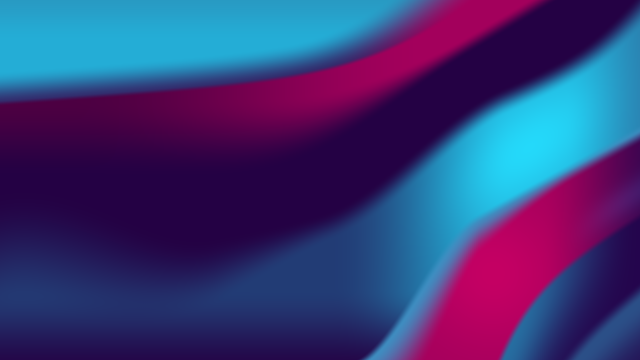
Write a Shadertoy shader that draws this background.

```glsl
// Flowing silk-like ribbons of cyan, magenta and deep violet sweeping up to the right.
// Each fold is a height curve over x; the distance to it drives soft layered gradients,
// painted from the back folds to the front ones.

// Line that turns smoothly from flat to a slope of one around x = 0
float bend(float x, float softness) {
    return softness * log(1.0 + exp(x / softness));
}

// Turns a height gap into an approximate distance from the curve
float distanceFrom(float gap) {
    return gap / (length(vec2(dFdx(gap), dFdy(gap))) * iResolution.y + 1e-5);
}

float glow(float x, float radius) {
    return exp(-x * x / (radius * radius));
}

void mainImage(out vec4 fragColor, in vec2 fragCoord) {
    vec2 p = fragCoord / iResolution.y;
    float x = p.x, y = p.y;

    vec3 violet = vec3(0.14, 0.005, 0.265);
    vec3 navy = vec3(0.135, 0.235, 0.46);
    vec3 cyan = vec3(0.14, 0.68, 0.84);
    vec3 magenta = vec3(0.64, 0.0, 0.36);

    // Fold curves, from the top left to the lower right corner
    float topEdge = 0.713 + 0.07 * x + 0.9 * bend(x - 1.146, 0.165);
    float upperBand = 0.61 + 0.6 * bend(x - 0.86, 0.1);
    float wave = 0.15 + 0.25 * x + 0.18 * bend(x - 0.9, 0.12)
               + 0.15 * smoothstep(0.9, 1.4, x) + 0.8 * bend(x - 1.66, 0.06);
    float ribbonTop = -0.337 + 0.55 * x - 0.22 * (1.0 - smoothstep(1.0, 1.33, x));
    float ribbonBase = -0.628 + 0.58 * x - 0.177 * exp((1.389 - x) * 10.0);
    float corner = -1.221 + 0.8 * x - 0.04 * exp((1.574 - x) * 14.0);

    // Signed distances, positive on the side each layer covers
    float topDist = distanceFrom(y - topEdge);
    float bandDist = distanceFrom(y - upperBand);
    float waveLift = 0.25 * (1.0 - smoothstep(0.0, 0.6, x));
    float waveDist = distanceFrom(wave + waveLift - y);
    float ribbonDist = distanceFrom(ribbonTop - y);
    float baseDist = distanceFrom(ribbonBase - y);
    float cornerDist = distanceFrom(corner - y);

    // Upper magenta band fading into violet
    float bandSoft = mix(0.11, 0.022, smoothstep(0.6, 1.3, x));
    vec3 bandColor = mix(vec3(0.3, 0.0, 0.26), magenta, smoothstep(0.2, 1.2, x));
    vec3 color = mix(violet, bandColor, smoothstep(-bandSoft, bandSoft, bandDist));

    // Cyan sheet at the top left
    float sheetSoft = mix(0.09, 0.15, smoothstep(0.8, 1.3, x));
    vec3 sheet = mix(cyan, vec3(0.16, 0.6, 0.76), smoothstep(0.88, 1.02, y));
    sheet = mix(mix(vec3(0.2, 0.14, 0.4), bandColor, smoothstep(0.9, 1.3, x)),
                sheet, smoothstep(-0.01, sheetSoft, topDist));
    color = mix(color, sheet, smoothstep(-0.008, 0.008, topDist));

    // Wave: navy on the left, growing to bright cyan on the right
    vec3 waveColor = mix(navy, cyan, smoothstep(0.92, 1.42, x));
    vec2 shine = mat2(0.8, -0.6, 0.6, 0.8) * (p - vec2(1.47, 0.59));
    waveColor += vec3(0.0, 0.17, 0.14) * glow(shine.x, 0.26) * glow(shine.y, 0.13);
    waveColor = mix(waveColor, vec3(0.18, 0.4, 0.6), 0.7 * smoothstep(1.57, 1.85, x));
    float waveSoft = mix(0.17, 0.035, smoothstep(0.1, 1.0, x));
    float waveCover = smoothstep(-0.4 * waveSoft, 1.6 * waveSoft, waveDist);
    color = mix(color, waveColor, waveCover * smoothstep(-0.05, 0.2, y));

    // Magenta ribbon with a pale blue rim, darkening to the right
    float rimSoft = mix(0.13, 0.035, smoothstep(1.1, 1.6, x));
    vec3 ribbon = magenta + vec3(0.13, 0.0, 0.03) * glow(length(p - vec2(1.37, 0.24)), 0.2);
    ribbon = mix(ribbon, vec3(0.2, 0.02, 0.31), smoothstep(1.5, 1.85, x));
    ribbon += vec3(0.02, 0.08, 0.1) * glow(baseDist + 0.06, 0.04) * smoothstep(1.55, 1.75, x);
    ribbon = mix(vec3(0.24, 0.56, 0.76), ribbon, smoothstep(0.0, rimSoft, ribbonDist));
    color = mix(color, ribbon, smoothstep(-0.012, 0.012, ribbonDist));

    // Blue fold under the ribbon
    float foldLight = glow(max(baseDist, 0.0), 0.14) * (1.0 - smoothstep(1.42, 1.78, x));
    vec3 fold = mix(vec3(0.14, 0.02, 0.3), vec3(0.15, 0.43, 0.63), foldLight);
    color = mix(color, fold, smoothstep(-0.01, 0.012, baseDist));

    // Faint last fold in the corner
    vec3 cornerColor = mix(vec3(0.14, 0.07, 0.33), vec3(0.17, 0.31, 0.53), glow(cornerDist - 0.03, 0.08));
    color = mix(color, cornerColor, smoothstep(-0.015, 0.025, cornerDist));

    fragColor = vec4(color, 1.0);
}
```
